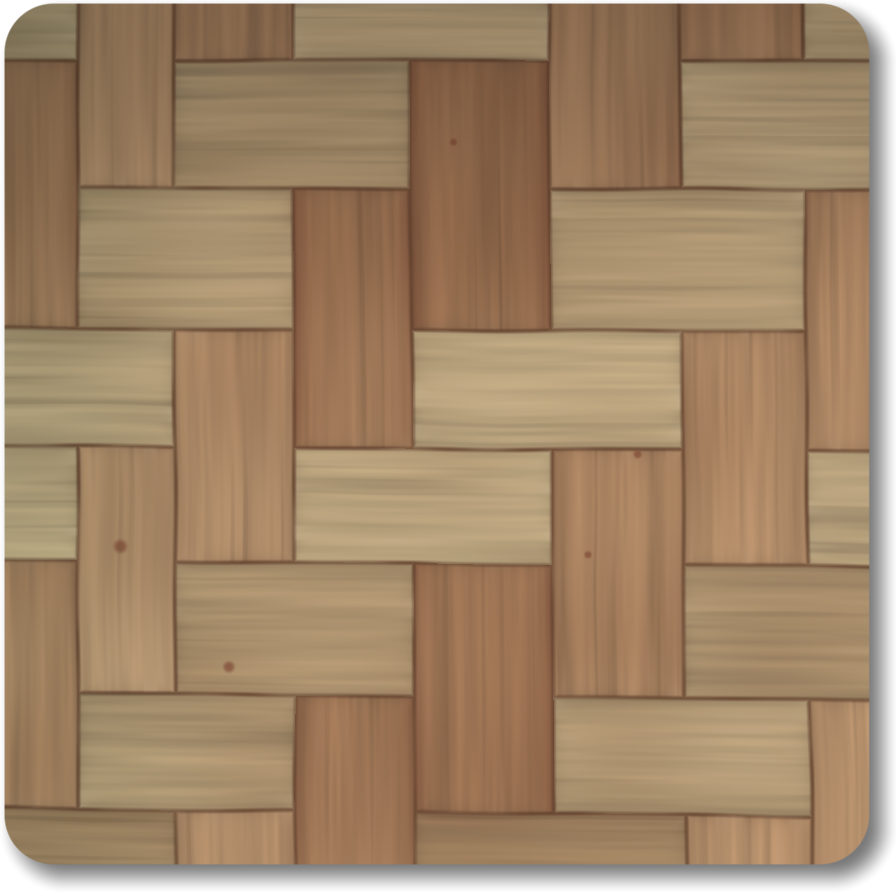
This texture is drawn by a Shadertoy shader. Its source:

```glsl
// Woven split-bamboo mat: a two-over, two-under twill of uneven flat strips,
// each with grain along its length, on a rounded tile with a soft drop shadow.
// A cell index picks the strip on top; distances to its sides draw the seams.
#define DARK_WOOD   vec3(0.53, 0.39, 0.28)
#define LIGHT_WOOD  vec3(0.77, 0.68, 0.54)
#define SEAM_COLOR  vec3(0.40, 0.27, 0.19)
#define RED_STAIN   vec3(0.50, 0.29, 0.21)
#define SEAM_WIDTH  0.0042
#define GRAIN_FREQ  110.0
#define GRAIN_DEPTH 0.20
#define TILE_CENTER vec2(0.4876, 0.4865)
#define TILE_HALF   0.4825
#define TILE_RADIUS 0.055
#define KNOT_COUNT  5

// Strip boundaries, left to right and top to bottom, and the tone of each strip
const float colEdge[9] = float[9](-0.1, 0.087, 0.195, 0.328, 0.460, 0.616, 0.762, 0.901, 1.1);
const float rowEdge[9] = float[9](-0.1, 0.068, 0.211, 0.370, 0.503, 0.632, 0.781, 0.911, 1.1);
const float colTone[8] = float[8](0.36, 0.66, 0.56, 0.24, 0.22, 0.46, 0.50, 0.48);
const float rowTone[8] = float[8](0.80, 0.74, 0.66, 0.84, 0.90, 0.60, 0.74, 0.46);

float hash(vec2 p) {
    return fract(sin(dot(p, vec2(127.1, 311.7))) * 43758.5453);
}

float noise(vec2 p) {
    vec2 i = floor(p), f = fract(p);
    f = f * f * (3.0 - 2.0 * f);
    return mix(mix(hash(i), hash(i + vec2(1, 0)), f.x),
               mix(hash(i + vec2(0, 1)), hash(i + vec2(1, 1)), f.x), f.y);
}

float roundedBox(vec2 p, float halfSize, float radius) {
    vec2 d = abs(p) - halfSize + radius;
    return length(max(d, 0.0)) + min(max(d.x, d.y), 0.0) - radius;
}

// Streaks along the strip: broad bands, fine fibres and sparse dark lines
float grain(float across, float along, float seed) {
    float bands = noise(vec2(across * GRAIN_FREQ * 0.35, along * 3.0 + seed));
    float fibres = noise(vec2(across * GRAIN_FREQ + seed, along * 5.0));
    float fine = noise(vec2(across * GRAIN_FREQ * 2.1, along * 9.0 + seed));
    float lines = smoothstep(0.68, 0.95, noise(vec2(across * GRAIN_FREQ * 1.3, along * 2.5 - seed)));
    return 0.45 * (bands - 0.5) + 0.45 * (fibres - 0.5) + 0.35 * (fine - 0.5) - 0.35 * lines;
}

vec3 weave(vec2 p) {
    // Slight skew and wobble of the hand-laid strips
    vec2 q = p - vec2(0.012 * p.x * (p.y - 0.5), 0.012 * p.y * (p.x - 0.5));
    q += 0.003 * (vec2(noise(p * 9.0), noise(p * 9.0 + 40.0)) - 0.5);

    int c = 0, r = 0;
    for (int i = 1; i < 8; i++) {
        c += int(step(colEdge[i], q.x));
        r += int(step(rowEdge[i], q.y));
    }

    // Phase 0-1: vertical strip on top; phase 2-3: horizontal strip on top
    int phase = (c + r + 3) % 4;
    bool vertical = phase < 2;
    ivec2 first = vertical ? ivec2(c, r - phase) : ivec2(c - phase + 2, r);
    ivec2 last = first + (vertical ? ivec2(1, 2) : ivec2(2, 1));
    ivec2 a = max(first, 0), b = min(last, 8);
    vec2 low = vec2(colEdge[a.x], rowEdge[a.y]);
    vec2 high = vec2(colEdge[b.x], rowEdge[b.y]);
    vec2 gap = min(q - low, high - q);
    float side = vertical ? gap.x : gap.y;
    float tip = vertical ? gap.y : gap.x;
    vec2 axes = vertical ? q.xy : q.yx;
    float seed = hash(vec2(first) + 7.0);

    // Strip colour; vertical strips are warmer and paler toward the bottom
    float tone = vertical ? colTone[c] + 0.22 * (p.y - 0.4) : rowTone[r];
    tone += 0.14 * (seed - 0.5) + 0.22 * (noise(q * 7.0 + seed * 30.0) - 0.5);
    vec3 color = mix(DARK_WOOD, LIGHT_WOOD, tone);
    color *= vertical ? vec3(1.03, 0.97, 0.94) : vec3(0.99, 1.0, 0.98);
    color *= 1.0 + GRAIN_DEPTH * grain(axes.x, axes.y, seed * 50.0);

    // Red stain along the sides of dark strips, worn highlights at some tips
    float stain = exp(-side / 0.011) * smoothstep(0.55, 0.15, tone);
    color = mix(color, RED_STAIN, 0.5 * stain);
    float worn = exp(-tip / 0.008) * smoothstep(0.5, 0.8, noise(vec2(axes.x * 60.0, seed * 40.0)));
    color += 0.09 * worn * tone;

    // Seams of varying strength, with a faint shade beside them
    float edge = min(side, tip);
    float seam = 1.0 - smoothstep(0.0, max(SEAM_WIDTH, 1.5 / iResolution.y), edge);
    color *= 1.0 - 0.10 * exp(-edge / 0.007);
    return mix(color, SEAM_COLOR, seam * (0.45 + 0.45 * noise(q * 22.0)));
}

void mainImage(out vec4 fragColor, in vec2 fragCoord) {
    vec2 p = fragCoord / iResolution.xy;
    p.y = 1.0 - p.y;
    vec3 wood = weave(p);

    // Small scattered reddish knots
    for (int i = 0; i < KNOT_COUNT; i++) {
        float id = float(i);
        vec2 spot = 0.1 + 0.8 * vec2(hash(vec2(id, 3.0)), hash(vec2(id, 8.0)));
        float size = 0.004 + 0.004 * hash(vec2(id, 5.0));
        wood = mix(wood, RED_STAIN, 0.7 * smoothstep(size * 1.4, size * 0.4, length(p - spot)));
    }

    // Uneven light: dim along the top and the left
    wood *= mix(0.80, 1.0, smoothstep(-0.05, 0.42, p.y));
    wood *= mix(vec3(0.89, 0.92, 0.91), vec3(1.0), smoothstep(0.0, 0.3, p.x));

    // Shadow on white, then the rounded tile
    float shadow = roundedBox(p - TILE_CENTER - 0.013, TILE_HALF, TILE_RADIUS);
    vec3 ground = vec3(mix(0.48, 1.0, smoothstep(-0.017, 0.021, shadow)));
    float tile = roundedBox(p - TILE_CENTER, TILE_HALF, TILE_RADIUS);
    float soft = 1.0 / iResolution.y;
    fragColor = vec4(mix(wood, ground, smoothstep(-soft, soft, tile)), 1.0);
}
```
